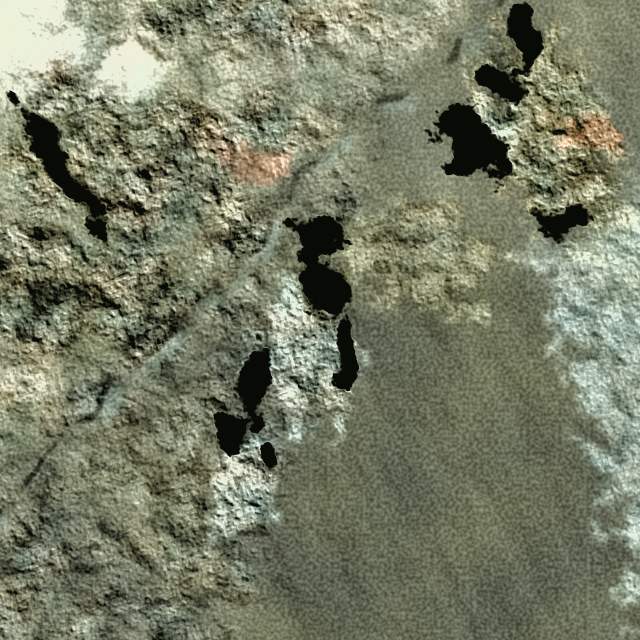
Write a three.js fragment shader that draws this texture.

```glsl
varying vec2 vUv;

const vec3 SHADOW = vec3(0.03, 0.04, 0.02);
const vec3 UMBER = vec3(0.28, 0.29, 0.22);
const vec3 EARTH = vec3(0.42, 0.44, 0.35);
const vec3 SAND = vec3(0.69, 0.71, 0.62);
const vec3 CHALK = vec3(0.92, 0.94, 0.87);
// Hue shifts added to the ground tones
const vec3 RUST = vec3(0.10, -0.03, -0.05);
const vec3 OCHRE = vec3(0.05, 0.02, -0.09);
const vec3 SLATE = vec3(-0.06, 0.01, 0.05);
const float ROCK_SCALE = 21.0;
const float RELIEF = 1.5;
const float RELIEF_STEP = 0.0032;
const vec2 LIGHT_DIR = vec2(-0.55, -0.83);
const float FLECKS = 0.85;
const float GRAIN_SCALE = 180.0;
const float GRAIN = 0.19;
const float STREAKS = 0.07;
const float GULLY_WIDTH = 0.013;

vec2 gradientAt(vec2 cell) {
  vec3 h = fract(cell.xyx * vec3(0.1031, 0.1030, 0.0973));
  h += dot(h, h.yzx + 33.33);
  float a = 6.2832 * fract((h.x + h.y) * h.z);
  return vec2(cos(a), sin(a));
}

float gradientNoise(vec2 p) {
  vec2 i = floor(p), f = p - i, e = vec2(1, 0);
  vec2 w = f * f * f * (f * (f * 6.0 - 15.0) + 10.0);
  float low = mix(dot(gradientAt(i), f), dot(gradientAt(i + e), f - e), w.x);
  float high = mix(dot(gradientAt(i + e.yx), f - e.yx), dot(gradientAt(i + 1.0), f - 1.0), w.x);
  return mix(low, high, w.y);
}

// x: plain fractal noise, y: ridged height
vec2 rockNoise(vec2 p) {
  vec2 sum = vec2(0.0);
  float amp = 0.5;
  p *= ROCK_SCALE;
  for (int i = 0; i < 4; i++) {
    float n = gradientNoise(p);
    sum += amp * vec2(n, 1.0 - 2.0 * abs(n));
    p = mat2(1.6, 1.2, -1.2, 1.6) * p + 7.3;
    amp *= 0.62;
  }
  return sum;
}

// Ellipse (centre, radii) sheared by lean: 1 at its heart, 0 at its rim
float mound(vec2 p, vec4 e, float lean) {
  vec2 q = p - e.xy;
  q.x += lean * q.y;
  return 1.0 - length(q / e.zw);
}

float shadowField(vec2 p) {
  float s = mound(p, vec4(0.505, 0.55, 0.035, 0.065), 0.3);
  s = max(s, mound(p, vec4(0.40, 0.40, 0.022, 0.065), -0.15));
  s = max(s, mound(p, vec4(0.36, 0.325, 0.026, 0.03), 0.0));
  s = max(s, mound(p, vec4(0.542, 0.45, 0.017, 0.06), 0.0));
  s = max(s, mound(p, vec4(0.50, 0.635, 0.045, 0.025), 0.0));
  s = max(s, mound(p, vec4(0.73, 0.78, 0.042, 0.06), 0.6));
  s = max(s, mound(p, vec4(0.82, 0.95, 0.022, 0.05), 0.0));
  s = max(s, mound(p, vec4(0.78, 0.87, 0.033, 0.03), 0.0));
  s = max(s, mound(p, vec4(0.42, 0.28, 0.015, 0.03), 0.0));
  s = max(s, mound(p, vec4(0.09, 0.745, 0.022, 0.1), 0.65));
  return max(s, mound(p, vec4(0.88, 0.65, 0.04, 0.022), 0.0));
}

vec3 groundColour(float tone) {
  vec3 c = mix(SHADOW, UMBER, clamp((tone - 0.04) / 0.24, 0.0, 1.0));
  c = mix(c, EARTH, clamp((tone - 0.28) / 0.14, 0.0, 1.0));
  c = mix(c, SAND, clamp((tone - 0.42) / 0.28, 0.0, 1.0));
  return mix(c, CHALK, clamp((tone - 0.70) / 0.2, 0.0, 1.0));
}

void main() {
  vec2 uv = vUv;
  vec2 warp = vec2(gradientNoise(uv * 17.0), gradientNoise(uv * 17.0 + 40.0));
  vec2 p = uv + 0.025 * warp;
  float broad = gradientNoise(uv * 6.0 + 3.0);
  float mass = gradientNoise(uv * 12.0 + 11.0);
  vec2 rock = rockNoise(uv);
  vec2 slope = rock - rockNoise(uv + LIGHT_DIR * RELIEF_STEP);
  float fleck = rock.x;

  // Signed distance from the gully, positive on its upper left
  float bend = 0.055 * exp(-pow((uv.x - 0.52) / 0.085, 2.0)) - 0.015;
  float side = 0.707 * (uv.y - uv.x - 0.22 - bend) + 0.022 * warp.x + 0.018 * broad + 0.012 * fleck;

  // Terrain regions with ragged rims
  float hills = smoothstep(0.01, 0.08, side);
  float foot = (1.0 - smoothstep(0.33, 0.42, p.x - 0.25 * p.y + 0.1 * fleck)) * (1.0 - hills);
  float scree = smoothstep(-0.01, 0.06, p.x + 0.32 * p.y - 1.0056 + 0.13 * fleck);
  scree *= 1.0 - smoothstep(0.56, 0.68, p.y - 0.8 * max(p.x - 0.9, 0.0));
  float crags = max(mound(p, vec4(0.2, 0.74, 0.2, 0.14), 0.3), mound(p, vec4(0.13, 0.55, 0.2, 0.11), 0.2));
  crags = max(crags, mound(p, vec4(0.36, 0.98, 0.13, 0.05), 0.3));
  crags = smoothstep(-0.15, 0.25, max(crags, mound(p, vec4(0.42, 0.81, 0.05, 0.05), 0.0)) + 0.6 * mass + 0.5 * fleck);
  float ochreRock = smoothstep(-0.2, 0.25, mound(p, vec4(0.86, 0.79, 0.1, 0.18), 0.3) + fleck);
  float pocked = smoothstep(-0.2, 0.4, mound(p, vec4(0.66, 0.6, 0.13, 0.1), 0.2) + fleck);
  float outcrop = max(mound(p, vec4(0.485, 0.45, 0.075, 0.12), 0.2), mound(p, vec4(0.38, 0.24, 0.055, 0.09), -0.2));
  outcrop = max(outcrop, mound(p, vec4(0.77, 0.8, 0.028, 0.055), 0.3));
  outcrop = smoothstep(-0.2, 0.25, outcrop + 0.8 * fleck);
  float dust = max(mound(p, vec4(0.0, 0.97, 0.15, 0.15), 0.0), mound(p, vec4(0.19, 0.89, 0.08, 0.04), 0.0));
  dust = smoothstep(-0.1, 0.5, dust + 0.6 * fleck);

  // Sunlit relief, downhill streaks and grain
  vec2 downhill = mat2(0.9, 0.43, 0.43, -0.9) * uv;
  float streak = gradientNoise(downhill * vec2(24.0, 4.0)) + 0.5 * gradientNoise(downhill * vec2(70.0, 16.0));
  float grain = gradientNoise(uv * GRAIN_SCALE);
  float rough = 0.08 + (0.5 + 0.5 * mass) * hills + (0.5 + 0.6 * mass) * foot + 0.5 * scree + 0.4 * crags;
  rough = max(rough, max(1.15 * outcrop, max(ochreRock, 0.7 * pocked))) * (1.0 - 0.5 * dust);
  float tone = 0.405 + 0.08 * smoothstep(0.5, 0.75, uv.y) + 0.16 * hills + 0.03 * foot + 0.25 * scree;
  tone += 0.2 * outcrop - 0.17 * crags + 0.06 * pocked + 0.38 * dust + 0.09 * broad;
  tone += 0.16 * hills * mass + STREAKS * streak + GRAIN * grain;
  tone += rough * (RELIEF * (slope.x + 0.8 * slope.y) + FLECKS * fleck);

  // Gully bed with one shaded bank, then cast shadows
  float bed = 1.0 - smoothstep(GULLY_WIDTH * 0.5, GULLY_WIDTH * 1.6, abs(side + 0.008));
  bed *= smoothstep(-0.3, 0.2, broad + mass);
  float bank = 1.0 - smoothstep(0.002, 0.009, abs(side - 0.008 - 0.008 * mass));
  tone = mix(tone, 0.57 + 0.6 * fleck + 0.2 * grain, 0.7 * bed);
  tone -= 0.26 * bank * smoothstep(-0.3, 0.2, warp.y + fleck);
  float shade = smoothstep(-0.1, 0.12, shadowField(p) + 1.3 * fleck + 0.5 * slope.x);
  tone = mix(tone, 0.02, shade);

  // Mineral tints
  float rust = max(mound(p, vec4(0.4, 0.745, 0.07, 0.045), 0.5), mound(p, vec4(0.92, 0.79, 0.06, 0.04), 0.5));
  vec3 tint = RUST * (smoothstep(0.0, 0.6, rust + fleck) + 0.4 * hills * mass);
  tint += OCHRE * (0.4 * ochreRock + 0.3 * pocked + 0.2 * hills + 0.4 * broad);
  tint += SLATE * (0.6 * scree + 0.4 * bed + 0.3 * outcrop + 0.9 * warp.y * rough);
  vec3 colour = groundColour(tone) + tint * smoothstep(0.05, 0.35, tone);
  gl_FragColor = vec4(clamp(colour, 0.0, 1.0), 1.0);
}
```
